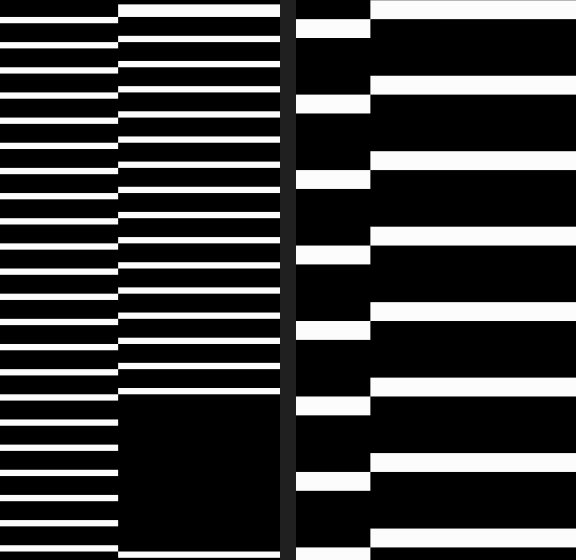
Left, the full canvas; right, a detail of the centre.
Give the GLSL for this pattern, as a Shadertoy shader.

```glsl
#define STRIPE (5.75 / 512.0)   // stripe height, canvas heights
#define TOP (15.5 / 512.0)      // first left stripe, from the top
#define SPLIT (108.0 / 256.0)   // boundary between the columns
#define PERIOD 4.0              // stripe heights per repeat
#define LEFT_COUNT 22.0
#define RIGHT_COUNT 16.0
#define INK vec3(0.99)
#define GROUND vec3(0.0)

// Share of a pixel of the given width, centred at p, lying within [a, b]
float coverage(float p, float a, float b, float width) {
    return clamp((min(b, p + 0.5 * width) - max(a, p - 0.5 * width)) / width, 0.0, 1.0);
}

// A run of unit-high stripes, one per period, beginning at first
float stripes(float row, float first, float count, float width) {
    float index = clamp(round((row - first - 0.5) / PERIOD), 0.0, count - 1.0);
    float start = first + index * PERIOD;
    return coverage(row, start, start + 1.0, width);
}

void mainImage(out vec4 fragColor, in vec2 fragCoord) {
    vec2 uv = fragCoord / iResolution.xy;

    // Rows count downwards in stripe heights from the first left stripe
    float row = (1.0 - uv.y - TOP) / STRIPE;
    float rowWidth = 1.0 / (STRIPE * iResolution.y);

    // Left ladder, and right ladder offset to end where the left begins
    float left = stripes(row, 0.0, LEFT_COUNT, rowWidth);
    float right = stripes(row, -1.0, RIGHT_COUNT, rowWidth);

    // Doubled top bar and lone foot bar
    right += coverage(row, -2.0, -1.0, rowWidth);
    right += coverage(row, 85.0, 86.0, rowWidth);

    // Join the columns
    float side = coverage(uv.x, SPLIT, 2.0, 1.0 / iResolution.x);
    float ink = mix(left, min(right, 1.0), side);
    fragColor = vec4(mix(GROUND, INK, ink), 1.0);
}
```
